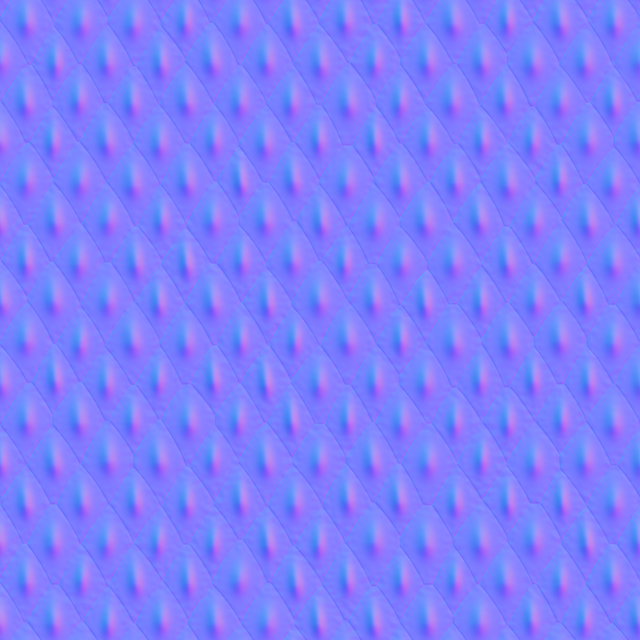
This texture map is drawn by a Shadertoy shader. Its source:

```glsl
// Tangent-space normal map of staggered, keeled reptile scales with a finely grained skin.

vec2 hash2(vec2 p) {
    vec3 q = fract(p.xyx * vec3(0.1031, 0.1030, 0.0973));
    q += dot(q, q.yzx + 33.33);
    return fract((q.xx + q.yz) * q.zy);
}

// Gradient noise that wraps after a whole number of cells
float cornerNoise(vec2 cell, vec2 offset, float period) {
    float angle = 6.2832 * hash2(mod(cell, period) + 7.0).x;
    return dot(vec2(cos(angle), sin(angle)), offset);
}

float gradientNoise(vec2 p, float period) {
    vec2 i = floor(p), f = fract(p);
    vec2 u = f * f * f * (f * (f * 6.0 - 15.0) + 10.0);
    float low = mix(cornerNoise(i, f, period),
                    cornerNoise(i + vec2(1, 0), f - vec2(1, 0), period), u.x);
    float high = mix(cornerNoise(i + vec2(0, 1), f - vec2(0, 1), period),
                     cornerNoise(i + vec2(1, 1), f - vec2(1, 1), period), u.x);
    return mix(low, high, u.y);
}

// Raised rounded spine: long taper above, shorter drop below
float keelHeight(vec2 p, vec2 rnd) {
    float width = mix(0.105, 0.14, rnd.x);
    float x = (p.x + 0.15 * (rnd.y - 0.5) * p.y) / width;
    float y = p.y + 0.05;
    float t = y / (y > 0.0 ? mix(0.29, 0.36, rnd.y) : 0.22);
    float ridge = mix(exp(-x * x), exp(-sqrt(x * x + 0.15)), 0.3);
    return mix(0.075, 0.085, rnd.y) * ridge * exp(-t * t);
}

// Height of the skin; one unit is one scale width, the canvas is 12 units
float skinHeight(vec2 p) {
    float nearest = 10.0, second = 10.0;
    vec2 local = vec2(0), shape = vec2(0);
    float baseRow = floor(p.y / 0.75);

    for (int j = -1; j <= 1; j++) {
        float row = baseRow + float(j);
        float stagger = 0.5 * mod(row, 2.0);
        float baseColumn = floor(p.x - stagger + 0.5);
        for (int i = -1; i <= 1; i++) {
            float column = baseColumn + float(i);
            vec2 id = mod(vec2(column, row), vec2(12, 16));
            vec2 rnd = hash2(id + 3.0);
            vec2 jitter = 0.08 * (hash2(id + 41.0) - 0.5);
            vec2 d = p - vec2(column + stagger, (row + 0.5) * 0.75) - jitter;

            // Squashed distance gives diamonds; the cubic term bows their upper edges
            vec2 v = d / vec2(1.0, 1.5);
            float reach = dot(v, v) + 0.35 * v.y * v.y * v.y - 0.08 * rnd.x;
            if (reach < nearest) {
                second = nearest;
                nearest = reach;
                local = d;
                shape = rnd;
            } else {
                second = min(second, reach);
            }
        }
    }

    // Rims are crisp at the lower left of a scale and faint at its upper right
    float rimDepth = mix(0.0042, 0.0008, smoothstep(-0.25, 0.25, local.x + 0.67 * local.y));
    float rim = rimDepth * smoothstep(0.0, 0.045, second - nearest);
    float dome = -0.07 * nearest;
    float grain = 0.006 * gradientNoise(p * 8.0, 96.0) + 0.005 * gradientNoise(p * 4.0, 48.0);
    float roughness = mix(0.2, 1.0, smoothstep(0.0, 0.12, nearest));
    return dome + rim + keelHeight(local, shape) + grain * roughness;
}

void mainImage(out vec4 fragColor, in vec2 fragCoord) {
    vec2 p = 12.0 * fragCoord / iResolution.xy;

    // Central differences turn the height into a surface normal
    vec2 e = vec2(0.015, 0.0);
    vec2 slope = vec2(skinHeight(p + e.xy) - skinHeight(p - e.xy),
                      skinHeight(p + e.yx) - skinHeight(p - e.yx)) / (2.0 * e.x);
    vec3 normal = normalize(vec3(-slope, 1.0));
    fragColor = vec4(0.5 + 0.5 * normal, 1.0);
}
```
